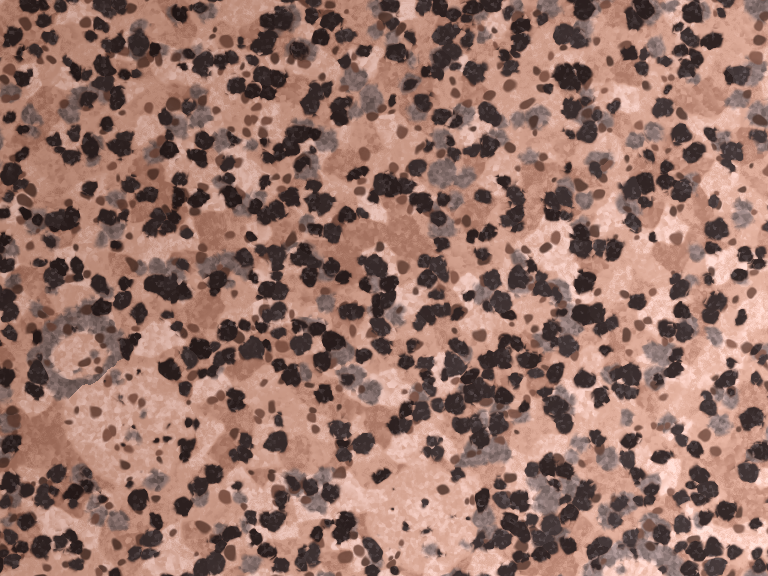
Write a Shadertoy shader that draws this texture.

```glsl
const vec3 RUST   = vec3(0.66, 0.47, 0.40);
const vec3 SALMON = vec3(0.82, 0.64, 0.57);
const vec3 PALE   = vec3(0.95, 0.82, 0.79);
const vec3 BROWN  = vec3(0.43, 0.28, 0.23);
const vec3 QUARTZ = vec3(0.47, 0.41, 0.41);
const vec3 BLACK  = vec3(0.13, 0.09, 0.09);
const vec3 SLATE  = vec3(0.32, 0.28, 0.29);

vec3 hash3(vec2 p) {
    vec3 q = fract(p.xyx * vec3(0.1031, 0.1030, 0.0973));
    q += dot(q, q.yxz + 33.33);
    return fract((q.xxy + q.yzz) * q.zyx);
}

// Layered sines that bend straight cell borders
vec2 wobble(vec2 p, float size) {
    vec2 w = vec2(0.0);
    float amp = size;
    for (int i = 0; i < 3; i++) {
        w += amp * sin(p.yx + 1.7 * sin(p * 0.73 + float(i)));
        p = mat2(1.4, 1.3, -1.3, 1.4) * p;
        amp *= 0.55;
    }
    return w;
}

// Cellular noise: x = blended cell value, y = gap to the second cell
vec2 cells(vec2 p, float sharpness) {
    vec2 base = floor(p);
    float near = 9.0, next = 9.0, sum = 0.0, weight = 0.0;
    for (int y = -1; y <= 1; y++)
    for (int x = -1; x <= 1; x++) {
        vec2 id = base + vec2(x, y);
        vec3 r = hash3(id);
        float d = length(id + r.xy - p);
        next = min(next, max(near, d));
        near = min(near, d);
        float w = exp(-sharpness * d);
        sum += w * r.z;
        weight += w;
    }
    return vec2(sum / weight, next - near);
}

// Minerals gather along the seams of a coarse cell pattern
float seam(vec2 p, float scale, float seed) {
    float gap = cells(p * scale + seed, 8.0).y;
    return 1.0 - smoothstep(0.0, 0.48, gap);
}

// Scattered round grains: x = distance to the edge, y = shade of the grain
vec2 grains(vec2 p, float scale, float seed, float seamScale, vec2 chance) {
    vec2 q = p * scale, base = floor(q);
    vec2 best = vec2(1.0, 0.0);
    for (int y = -1; y <= 1; y++)
    for (int x = -1; x <= 1; x++) {
        vec2 id = base + vec2(x, y);
        vec3 r = hash3(id + seed);
        vec2 centre = id + 0.15 + 0.7 * r.xy;
        float odds = mix(chance.x, chance.y, seam(centre / scale, seamScale, seed));
        if (r.z < odds) {
            float shade = fract((r.x + r.y) * 37.0);
            float d = length(q - centre) - mix(0.30, 0.68, shade);
            if (d < best.x) best = vec2(d, fract(shade * 13.0));
        }
    }
    return vec2(best.x / scale, best.y);
}

float cover(float d, float blur) {
    return 1.0 - smoothstep(-blur, blur, d);
}

vec3 feldspar(vec2 p, float fine, float crystal) {
    float tone = cells(p * 21.0, 28.0).x;
    float angle = 6.28 * cells(p * 12.0, 30.0).x;
    float streak = sin(260.0 * dot(p, vec2(cos(angle), sin(angle))) + 5.0 * fine);
    tone = 0.12 + 0.62 * tone + 0.34 * (fine - 0.4) + 0.04 * streak;
    tone = mix(tone, 0.7 + 0.4 * (fine - 0.5), 0.75 * crystal);
    vec3 col = mix(RUST, SALMON, smoothstep(0.05, 0.5, tone));
    return mix(col, PALE, smoothstep(0.48, 0.92, tone));
}

void mainImage(out vec4 fragColor, in vec2 fragCoord) {
    vec2 uv = fragCoord / iResolution.xy;
    vec2 p = fragCoord / iResolution.y + 3.0;
    float blur = 0.0014 + 0.6 / iResolution.y;

    float fine = cells(p * 105.0, 14.0).x;
    float speck = cells(p * 190.0 + 40.0, 14.0).x;
    vec2 bent = p + wobble(p * 55.0, 0.0035);
    float rough = 0.006 * (fine - 0.5);

    // Large pale crystals, some with a quartz halo
    vec2 big = grains(bent, 6.0, 71.0, 3.0, vec2(0.07, 0.10));
    float crystal = cover(big.x + rough, 0.006);
    vec3 col = feldspar(bent, 0.6 * fine + 0.4 * speck, crystal);

    // Smoky quartz
    vec2 grey = grains(bent, 27.0, 13.0, 5.0, vec2(0.01, 0.40));
    float halo = abs(big.x) - 0.017 * step(0.55, big.y);
    float greyEdge = min(grey.x + 0.012 * crystal, mix(1.0, halo, step(0.55, big.y)));
    vec3 quartz = QUARTZ * (0.68 + 0.36 * fine + 0.28 * speck);
    col = mix(col, quartz, 0.88 * cover(greyEdge + rough, 2.0 * blur));

    // Small brown flecks
    vec2 fleck = grains(bent, 64.0, 29.0, 10.0, vec2(0.06, 0.13));
    col = mix(col, BROWN * (0.6 + 0.5 * fleck.y), 0.85 * cover(fleck.x, blur));

    // Dark mica clusters with brown rims
    vec2 mica = grains(bent, 36.0, 47.0, 9.0, vec2(0.06, 0.63));
    float micaEdge = mica.x + rough + 0.012 * crystal;
    vec3 dark = mix(BLACK, SLATE, 0.45 * mica.y + 0.75 * smoothstep(0.45, 0.95, speck) * fine);
    col = mix(col, BROWN, 0.55 * cover(micaEdge - 0.0018, 1.6 * blur));
    col = mix(col, dark, 0.96 * cover(micaEdge, blur));

    // Light falls from the lower right and leaves a faint haze
    float light = smoothstep(-0.1, 1.2, 0.8 * uv.x + 0.3 * (1.0 - uv.y));
    col *= mix(vec3(0.86, 0.81, 0.78), vec3(1.06, 1.05, 1.05), light);
    col += 0.055 * light * light;
    fragColor = vec4(clamp(col, 0.0, 1.0), 1.0);
}
```
